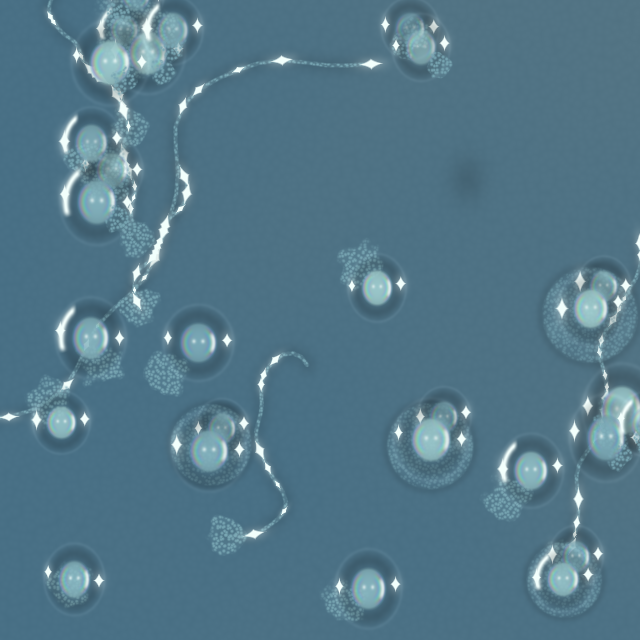
Reproduce this texture procedurally as a Shadertoy shader.

```glsl
// Microscope view: pale globules, granular sacs and glinting beaded strands in blue fluid

const vec3 FLUID = vec3(0.282, 0.437, 0.522);
const vec3 OLIVE = vec3(0.335, 0.458, 0.515);
const vec3 HAZE  = vec3(0.47, 0.65, 0.70);
const vec3 MILK  = vec3(0.62, 0.79, 0.79);
const vec3 GLARE = vec3(0.95, 1.0, 0.99);

float hash(float n) { return fract(sin(n * 91.345 + 3.1) * 4375.85); }
vec2 hash2(vec2 p) {
    return fract(sin(vec2(dot(p, vec2(12.7, 31.1)), dot(p, vec2(26.9, 18.3)))) * 4375.85);
}
float bell(float x, float width) { x /= width; return exp(-x * x); }
float disc(float d, float r, float soft) { return 1.0 - smoothstep(r - soft, r + soft, d); }

// Cellular noise: bright at the cell points
float cellular(vec2 p) {
    vec2 cell = floor(p);
    float d = 1.0;
    for (int y = -1; y <= 1; y++)
        for (int x = -1; x <= 1; x++) {
            vec2 c = cell + vec2(x, y);
            d = min(d, length(c + hash2(c) - p));
        }
    return 1.0 - d;
}

// Layered sines, about -1 to 1
float swell(vec2 p) {
    return 0.5 * sin(p.x + 1.7 * sin(p.y)) + 0.3 * sin(p.y * 1.9 + p.x) + 0.2 * sin(p.x * 3.7 - p.y * 2.3);
}

float segment(vec2 p, vec2 a, vec2 b) {
    vec2 ab = b - a;
    return length(p - a - ab * clamp(dot(p - a, ab) / dot(ab, ab), 0.0, 1.0));
}

float glint(vec2 p, vec2 size) {
    vec2 q = abs(p) / size;
    float star = pow(q.x, 0.8) + pow(q.y, 0.8);
    return max(1.0 - smoothstep(0.65, 1.15, star), 0.3 * exp(-dot(q, q) * 0.9));
}

// Ragged clump of fine grains
void lump(inout vec3 col, vec2 p, float r, float seed, float grain) {
    float d = length(p) + 0.3 * r * swell(p * 2.2 / r + seed);
    col = mix(col, HAZE, disc(d, r, 0.15 * r) * (0.2 + 0.75 * grain));
}

// Wide faint sac with a dark outer edge
void sac(inout vec3 col, vec2 p, float r, float seed, float grain) {
    float d = length(p);
    col *= 1.0 - 0.09 * bell(d - r * 1.04, r * 0.1);
    float density = 0.3 + 0.18 * swell(p * 45.0 + seed) + 0.4 * (grain - 0.5);
    col = mix(col, HAZE, disc(d, r, 0.04 * r) * clamp(density, 0.08, 0.7));
}

// Milky drop with dark surround, crescent reflection and side glints
void globule(inout vec3 col, vec2 p, float r, float seed, float opacity, float px) {
    vec2 q = p / r * vec2(1.06, 1.0 - 0.12 * hash(seed));
    float d = length(q);
    float side = q.x / max(d, 0.01);
    col *= 1.0 - 0.17 * bell(d - 1.4, 0.38);
    col += 0.035 * bell(d - 1.95, 0.1);
    vec3 tone = mix(HAZE, MILK, hash(seed + 4.0)) * (0.86 + 0.2 * sqrt(max(1.0 - d * d, 0.0)));
    tone += 0.09 * cos(vec3(0.0, 2.0, 4.0) + d * 15.0) * smoothstep(0.3, 0.9, abs(side)) * smoothstep(0.3, 0.8, d);
    float shine = bell(d - 0.84, 0.13) * smoothstep(0.75, 0.98, side);
    vec2 pair = vec2(abs(q.x) - 0.25, q.y - 0.08);
    shine = max(shine, 0.8 * bell(length(pair), 0.11));
    col = mix(col, mix(tone, GLARE, shine), disc(d, 1.0, 0.06 + px / r) * opacity);

    float arc = bell(d - 1.65, 0.17) * smoothstep(0.75, 0.9, -side + 0.2 * q.y);
    col = mix(col, GLARE, arc * step(0.78, hash(seed + 7.0)));
    float tilt = 0.5 * hash(seed + 2.0);
    float spark = glint(p - r * vec2(-1.6, tilt), vec2(0.009, 0.017) * (0.7 + 0.5 * hash(seed + 3.0)));
    spark = max(spark, glint(p - r * vec2(1.5, 0.4 - tilt), vec2(0.009, 0.013)));
    col = mix(col, GLARE, spark);
}

// Winding thread with elongated bright beads, ending in a clump
void strand(inout vec3 col, vec2 p, vec2 start, float heading, float bend, float len, float seed, float grain) {
    const int STEPS = 28;
    vec2 a = start;
    float dist = 1.0, bead = 0.0;
    for (int i = 0; i < STEPS; i++) {
        float t = float(i) / float(STEPS);
        float angle = heading + bend * sin(3.1416 * t) + 0.35 * sin(t * 15.0 + seed) + 0.15 * sin(t * 33.0 + seed);
        vec2 dir = vec2(cos(angle), sin(angle));
        vec2 b = a + dir * len / float(STEPS);
        dist = min(dist, segment(p, a, b));
        float pick = hash(seed + float(i) * 1.7);
        vec2 q = vec2(dot(p - a, dir), dot(p - a, vec2(-dir.y, dir.x)));
        vec2 size = vec2(0.018, 0.008) * (0.4 + 0.8 * hash(pick * 9.0));
        bead = max(bead, glint(q, size) * step(0.62, pick));
        a = b;
    }
    col *= 1.0 - 0.09 * bell(dist, 0.014);
    col = mix(col, HAZE, disc(dist, 0.0028, 0.0018) * (0.3 + 0.7 * grain));
    lump(col, p - a, 0.028, seed, grain);
    col = mix(col, GLARE, bead);
}

// Crowd of overlapping drops, clumps and sparks, spiralling out from a centre
void cluster(inout vec3 col, vec2 p, float count, float spread, float seed, float grain, float px) {
    lump(col, p, spread * 0.9, seed, grain);
    for (float i = 0.0; i < count; i++) {
        float turn = i * 2.4 + seed;
        vec2 q = p - spread * sqrt((i + 0.3) / count) * vec2(cos(turn), 1.3 * sin(turn));
        float pick = hash(seed + i * 3.3);
        globule(col, q, 0.022 + 0.012 * pick, seed + i, 0.45 + 0.5 * pick, px);
        lump(col, q + 0.03 * vec2(sin(turn), 0.9), 0.019, turn, grain);
    }
}

void mainImage(out vec4 fragColor, in vec2 fragCoord) {
    float px = 1.0 / min(iResolution.x, iResolution.y);
    vec2 p = fragCoord * px;
    float grain = smoothstep(0.3, 0.95, cellular(p * 170.0));

    // Fluid: blue at lower left, olive toward upper right
    float warmth = 0.65 * p.x + 0.25 * p.y - 0.15 + 0.16 * swell(p * 5.0);
    vec3 col = mix(FLUID, OLIVE, clamp(warmth, 0.0, 1.0));
    col += 0.012 * (cellular(p * 90.0) - 0.5);
    col *= 1.0 - 0.12 * bell(length((p - vec2(0.73, 0.72)) * vec2(1.3, 1.0)), 0.035);

    // Threads: one long sweep, a middle coil, a right edge chain, short upper left ones
    strand(col, p, vec2(0.58, 0.90), 2.75, 1.7, 0.98, 2.0, grain);
    strand(col, p, vec2(0.48, 0.43), 2.7, 2.4, 0.42, 5.0, grain);
    strand(col, p, vec2(1.0, 0.62), 4.3, 0.25, 0.52, 8.0, grain);
    for (float i = 0.0; i < 3.0; i++)
        strand(col, p, vec2(0.08 + 0.1 * i, 1.0 - 0.13 * i), 4.9, 0.6 - 0.7 * i, 0.25, 11.0 + i, grain);

    // Lone drops in loose rows over the lower part, some inside sacs or paired
    for (float i = 0.0; i < 12.0; i++) {
        vec2 jitter = hash2(vec2(i, 4.0)) - 0.5;
        vec2 q = p - (vec2(mod(i, 4.0), floor(i / 4.0)) + 0.5 + 0.6 * jitter) * vec2(0.25, 0.205);
        float kind = hash(i + 20.0);
        if (kind < 0.2) continue;
        if (kind > 0.6) sac(col, q + 0.03 * jitter.yx, 0.055 + 0.035 * hash(i), i, grain);
        else lump(col, q - 0.12 * jitter, 0.032, i, grain);
        if (kind > 0.75) globule(col, q - vec2(0.02, 0.035), 0.023, i + 40.0, 0.7, px);
        globule(col, q, 0.024 + 0.008 * hash(i + 9.0), i, 0.85, px);
    }

    // Crowded spots
    cluster(col, p - vec2(0.21, 0.95), 5.0, 0.065, 3.0, grain, px);
    cluster(col, p - vec2(0.16, 0.74), 3.0, 0.05, 6.0, grain, px);
    cluster(col, p - vec2(0.65, 0.95), 2.0, 0.025, 9.0, grain, px);
    cluster(col, p - vec2(0.97, 0.34), 3.0, 0.045, 14.0, grain, px);

    fragColor = vec4(clamp(col, 0.0, 1.0), 1.0);
}
```
